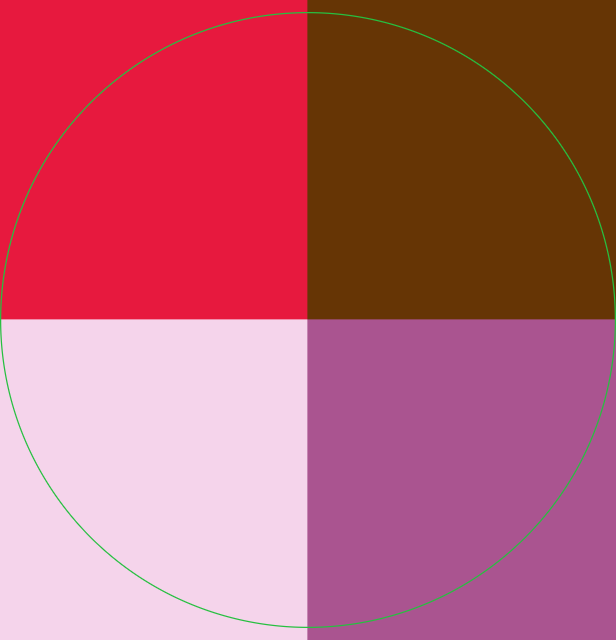
A Shadertoy shader for this background:

```glsl
// Four flat coloured quadrants under a thin green circle that spans the canvas width.

// Antialiased step across the zero line of a signed distance.
float cover(float dist, float pixel) {
    return clamp(0.5 + dist / pixel, 0.0, 1.0);
}

void mainImage(out vec4 fragColor, in vec2 fragCoord) {
    // Centred coordinates, with the canvas height as one unit
    vec2 p = (fragCoord - 0.5 * iResolution.xy) / iResolution.y;
    float pixel = 1.0 / iResolution.y;
    float lineWidth = 1.0 / 512.0;

    // Quadrants, meeting half a line width up and left of the centre
    vec2 corner = lineWidth * vec2(-0.5, 0.5);
    float right = cover(p.x - corner.x, pixel);
    float upper = cover(p.y - corner.y, pixel);
    vec3 top = mix(vec3(0.905, 0.098, 0.245), vec3(0.400, 0.208, 0.020), right);
    vec3 bottom = mix(vec3(0.960, 0.832, 0.922), vec3(0.667, 0.328, 0.563), right);
    vec3 color = mix(bottom, top, upper);

    // Circle outline, its outer edge touching the left and right sides
    float radius = 0.5 * (iResolution.x / iResolution.y - lineWidth);
    float outline = cover(0.5 * lineWidth - abs(length(p) - radius), pixel);
    color = mix(color, vec3(0.15, 0.75, 0.25), outline);

    fragColor = vec4(color, 1.0);
}
```
